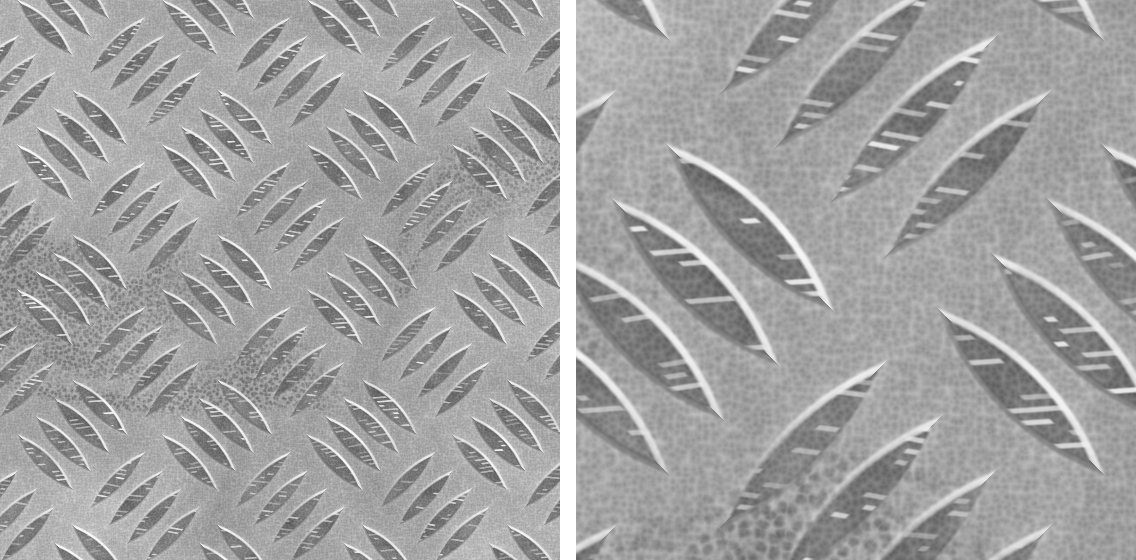
Left, the full canvas; right, a detail of the centre.
This texture is drawn by a three.js fragment shader. Its source:

```glsl
// Worn steel tread plate: crossed groups of four raised, scratched lens-shaped bars.
varying vec2 vUv;

const float REPEATS = 3.865;      // tiles across and down
const float SOFT = 0.006;         // edge smoothing, in tiles
const float BAR_SPACING = 0.178;
const float BAR_HALF_LENGTH = 0.243;
const float PLATE_GRAY = 0.67;
const float BAR_GRAY = 0.49;
const float SHINE_GRAY = 0.97;
const float SHADE_GRAY = 0.38;

struct Bar {
  float dist;    // signed distance to the outline
  vec2 normal;   // outward direction
  vec2 local;    // position relative to the bar centre
  vec2 axis;     // long direction
  float id;      // random value per bar
};

float hash(vec2 p) {
  vec3 q = fract(p.xyx * 0.1031);
  q += dot(q, q.yzx + 33.33);
  return fract((q.x + q.y) * q.z);
}

// Distance to the nearest of randomly placed points
float cellular(vec2 p) {
  vec2 cell = floor(p);
  float nearest = 2.0;
  for (int j = -1; j <= 1; j++) {
    for (int i = -1; i <= 1; i++) {
      vec2 c = cell + vec2(float(i), float(j));
      vec2 point = c + vec2(hash(c), hash(c + 71.7));
      nearest = min(nearest, distance(p, point));
    }
  }
  return nearest;
}

// Layered, warped sines, roughly -0.7 to 0.7
float clouds(vec2 p) {
  float sum = 0.0;
  float amplitude = 0.5;
  for (int i = 0; i < 5; i++) {
    p = mat2(0.8, 0.6, -0.6, 0.8) * p;
    p += 0.8 * sin(p.yx * 1.3 + float(i));
    sum += amplitude * sin(p.x + 1.0) * sin(p.y);
    p *= 1.9;
    amplitude *= 0.62;
  }
  return sum;
}

// Lens outline from two arcs: distance in x, outward direction in yz
vec3 lens(vec2 p, float halfLength, float halfWidth) {
  float radius = (halfLength * halfLength + halfWidth * halfWidth) / (2.0 * halfWidth);
  vec2 toArc = vec2(p.x, abs(p.y) + radius - halfWidth);
  vec2 outward = normalize(toArc) * vec2(1.0, p.y < 0.0 ? -1.0 : 1.0);
  return vec3(length(toArc) - radius, outward);
}

// Two alternating groups of four bars, y pointing down
Bar nearestBar(vec2 p) {
  Bar best = Bar(9.0, vec2(0.0), vec2(0.0), vec2(1.0), 0.0);
  for (int k = 0; k < 2; k++) {
    float group = float(k);
    vec2 center = mix(vec2(0.5, 0.0), vec2(0.0, 0.5), group);
    vec2 axis = normalize(vec2(1.0, 1.0 - 2.0 * group));
    vec2 side = vec2(axis.y, -axis.x);
    vec2 cell = floor(p - center + 0.5);
    for (int i = 0; i < 4; i++) {
      vec2 local = p - center - cell - side * (float(i) - 1.5) * BAR_SPACING;
      vec2 q = vec2(dot(local, axis), dot(local, side));
      vec3 shape = lens(q, BAR_HALF_LENGTH, mix(0.050, 0.045, group));
      if (shape.x < best.dist) {
        float id = hash(cell + vec2(float(i) * 17.3, group * 31.7));
        best = Bar(shape.x, axis * shape.y + side * shape.z, local, axis, id);
      }
    }
  }
  return best;
}

// Short, nearly level bright scratches across a bar
float scratches(Bar bar) {
  float slope = 0.14 * sign(bar.axis.y) * -1.0 + 0.16 * (bar.id - 0.5);
  float row = (bar.local.y - slope * bar.local.x) * 34.0;
  vec2 key = vec2(floor(row), bar.id * 91.0);
  float strength = hash(key);
  float reach = mix(0.015, 0.075, hash(key + 40.0));
  float x = bar.local.x - bar.local.y * bar.axis.x / bar.axis.y;
  float offset = abs(x - 0.1 * (hash(key + 83.0) - 0.5));
  float line = 1.0 - smoothstep(0.08, 0.32, abs(fract(row) - 0.5));
  float span = 1.0 - smoothstep(reach - 0.012, reach, offset);
  return line * span * strength * step(0.45, strength) * mix(0.4, 1.0, bar.id);
}

void main() {
  vec2 p = vec2(vUv.x, 1.0 - vUv.y) * REPEATS;
  Bar bar = nearestBar(p);

  // Brushed, mottled and smudged plate
  float grain = cellular(p * 62.0) - 0.5;
  float weave = cellular(p * vec2(14.0, 66.0)) + cellular(p * vec2(66.0, 14.0)) - 1.0;
  float smudge = smoothstep(0.15, 0.6, clouds(p * 1.1 + 20.0));
  float specks = 1.0 - smoothstep(0.15, 0.6, cellular(p * 32.0));
  float plate = PLATE_GRAY + 0.09 * clouds(p * 1.4) + 0.11 * grain + 0.06 * weave;
  plate += 0.08 * exp(-max(bar.dist, 0.0) / 0.02) - 0.16 * smudge * specks;

  // Dark bar faces, deepest beside the lit rim
  float lit = dot(bar.normal, normalize(vec2(0.3, -0.95)));
  float face = BAR_GRAY + 0.09 * clouds(p * 9.0) + 0.13 * grain;
  face -= 0.09 * max(lit, 0.0) * exp(min(bar.dist, 0.0) / 0.018);
  float inside = 1.0 - smoothstep(-SOFT, SOFT, bar.dist);
  float gray = mix(plate, face, inside);

  // Rim light, rim shade and scratches
  float rim = 1.0 - smoothstep(0.003, 0.014, abs(bar.dist - 0.002));
  float shine = smoothstep(0.15, 0.85, lit) * (0.85 + 0.3 * clouds(p * 5.0));
  gray = mix(gray, SHINE_GRAY, clamp(rim * shine, 0.0, 1.0));
  gray = mix(gray, SHADE_GRAY, 0.55 * rim * smoothstep(0.1, 0.9, -lit));
  gray = mix(gray, SHINE_GRAY, scratches(bar) * inside);
  gl_FragColor = vec4(vec3(gray), 1.0);
}
```
